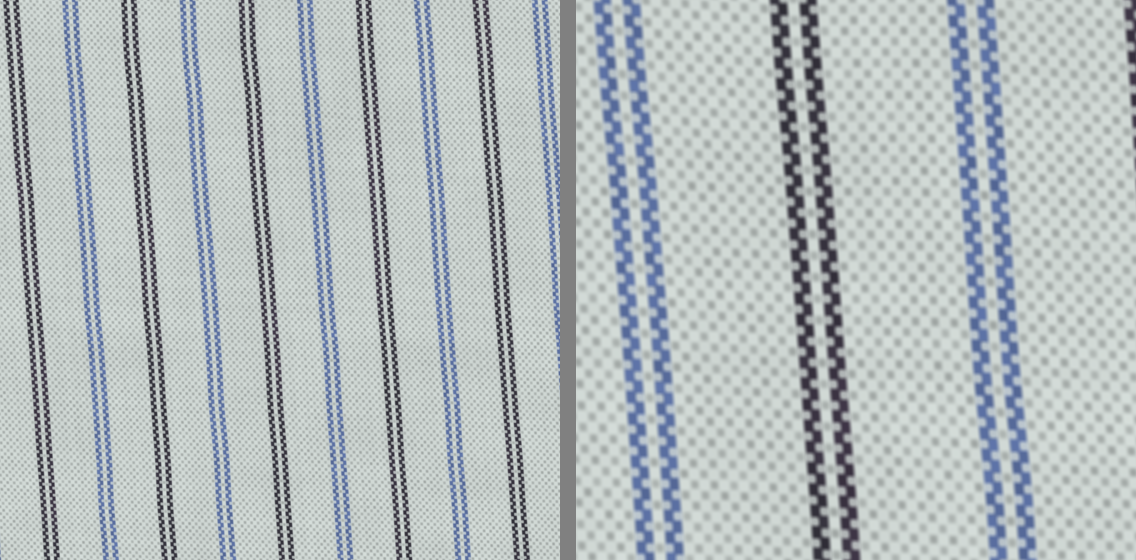
Left: the whole. Right: its middle third, enlarged.
Write a Shadertoy shader that draws this texture.

```glsl
// Plain-woven shirting with slanted double pinstripes, alternating charcoal and blue.

const vec3 LIGHT_YARN = vec3(0.818, 0.850, 0.836);
const vec3 SHADE_YARN = vec3(0.635, 0.66, 0.65);
const vec3 CHARCOAL = vec3(0.19, 0.185, 0.22);
const vec3 PLUM = vec3(0.27, 0.21, 0.30);
const vec3 BLUE = vec3(0.345, 0.425, 0.62);

const float PI = 3.14159265;
const float STRIPE_PERIOD = 0.2097; // charcoal pair to charcoal pair
const float STRIPE_ORIGIN = 0.0935; // first charcoal pair on the lower edge
const float STRIPE_LEAN = 0.0743;   // leftward drift per unit of height
const float WEFT_DROP = 0.05;       // fall of the weft rows per unit of width
const float WARPS_PER_PERIOD = 36.0;
const float WEFT_COUNT = 156.0;
const float SOFTNESS = 0.0026;      // width of the sampling window
const int SAMPLES = 4;

float hash(vec2 p) {
    vec3 q = fract(vec3(p.xyx) * 0.1031);
    q += dot(q, q.yzx + 33.33);
    return fract((q.x + q.y) * q.z);
}

float valueNoise(vec2 p) {
    vec2 cell = floor(p);
    vec2 f = fract(p);
    f = f * f * (3.0 - 2.0 * f);
    float low = mix(hash(cell), hash(cell + vec2(1.0, 0.0)), f.x);
    float high = mix(hash(cell + vec2(0.0, 1.0)), hash(cell + 1.0), f.x);
    return mix(low, high, f.y);
}

// Canvas position to thread coordinates; whole numbers are thread centres.
vec2 threadCoords(vec2 p) {
    float warp = (p.x + STRIPE_LEAN * p.y - STRIPE_ORIGIN) * WARPS_PER_PERIOD / STRIPE_PERIOD;
    float weft = (p.y + WEFT_DROP * p.x) * WEFT_COUNT;
    vec2 wander = vec2(valueNoise(p * vec2(5.0, 11.0) + 7.0),
                       valueNoise(p * vec2(9.0, 6.0) + 41.0)) - 0.5;
    return vec2(warp, weft) + wander * vec2(0.5, 0.8);
}

// Soft mask of two lines, each two threads wide, beside a white centre thread.
float pairMask(float warp, float centre) {
    float k = mod(warp - centre + 0.5 * WARPS_PER_PERIOD, WARPS_PER_PERIOD);
    float fromCentre = abs(k - 0.5 * WARPS_PER_PERIOD);
    return 1.0 - smoothstep(0.7, 1.05, abs(fromCentre - 1.5));
}

vec3 cloth(vec2 p) {
    vec2 t = threadCoords(p);
    vec2 id = round(t);
    float weave = cos(PI * t.x) * cos(PI * t.y); // positive where warp is on top

    // White ground, with shaded dips and uneven yarn
    float dip = smoothstep(-0.3, 0.95, weave) * mix(0.75, 1.1, hash(id + 200.0));
    vec3 ground = mix(LIGHT_YARN, SHADE_YARN, dip);
    float slub = hash(vec2(id.y + 300.0, 3.0)) + hash(vec2(id.x + 300.0, 9.0)) - 1.0;
    ground *= 1.0 + 0.018 * slub + 0.03 * (valueNoise(p * 14.0) - 0.5);

    // Dyed warp threads, with patchy tint and fading
    float dark = pairMask(t.x, 0.0);
    float blue = pairMask(t.x, 0.5 * WARPS_PER_PERIOD);
    float patchy = valueNoise(p * vec2(30.0, 12.0) + 80.0);
    vec3 dye = mix(BLUE, mix(CHARCOAL, PLUM, 0.6 * patchy * patchy), step(blue, dark));
    dye *= 0.92 + 0.16 * hash(id + 500.0);

    // Dyed floats join diagonally; the weft crossing them takes some tint
    float over = smoothstep(-0.6, 0.12, weave);
    float cover = mix(0.2, 1.0, over);
    return mix(ground, dye, cover * max(dark, blue));
}

void mainImage(out vec4 fragColor, in vec2 fragCoord) {
    vec2 p = fragCoord / iResolution.y;
    float window = max(SOFTNESS, 1.0 / iResolution.y);
    vec3 sum = vec3(0.0);
    for (int j = 0; j < SAMPLES; j++) {
        for (int i = 0; i < SAMPLES; i++) {
            vec2 offset = (vec2(i, j) + 0.5) / float(SAMPLES) - 0.5;
            sum += cloth(p + offset * window);
        }
    }
    fragColor = vec4(sum / float(SAMPLES * SAMPLES), 1.0);
}
```
